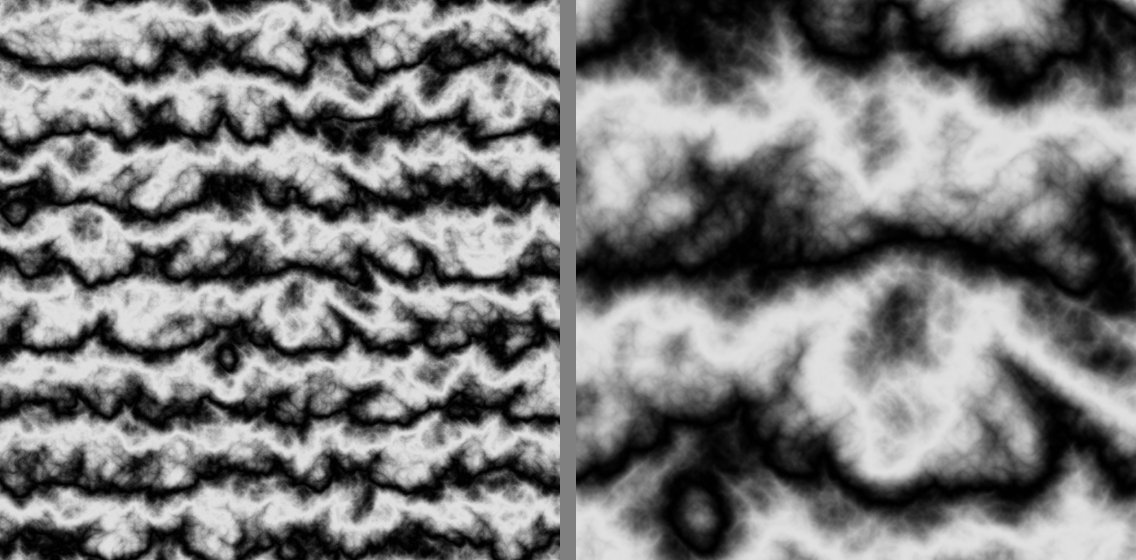
Left, the full canvas; right, a detail of the centre.
Reproduce this texture procedurally as a Shadertoy shader.

```glsl
// Horizontal black and pale grey marble bands, warped by filamentary turbulence.

const float TAU = 6.2831853;
const float BAND_COUNT = 8.0;
const float BAND_OFFSET = 0.1;
const float NOISE_CELLS = 8.0;
const float WARP_STRENGTH = 6.5;
const float MEAN_TURBULENCE = 0.4;
const int OCTAVES = 6;
const vec3 BLACK = vec3(0.002);
const vec3 PALE_GREY = vec3(0.873, 0.877, 0.873);

// Unit gradient with a random direction for one lattice point
vec2 latticeGradient(vec2 cell, uint seed) {
    uvec2 c = uvec2(ivec2(cell));
    uint h = c.x * 1597334677u ^ c.y * 3812015801u ^ seed * 2654435769u;
    h = (h ^ (h >> 16)) * 2246822519u;
    h = (h ^ (h >> 13)) * 3266489917u;
    h ^= h >> 16;
    float angle = TAU * float(h >> 8) / 16777216.0;
    return vec2(cos(angle), sin(angle));
}

// Signed gradient noise with quintic interpolation
float gradientNoise(vec2 p, uint seed) {
    vec2 cell = floor(p);
    vec2 f = p - cell;
    vec2 w = f * f * f * (f * (f * 6.0 - 15.0) + 10.0);
    vec2 right = vec2(1.0, 0.0);
    vec2 up = vec2(0.0, 1.0);
    float a = dot(latticeGradient(cell, seed), f);
    float b = dot(latticeGradient(cell + right, seed), f - right);
    float c = dot(latticeGradient(cell + up, seed), f - up);
    float d = dot(latticeGradient(cell + 1.0, seed), f - 1.0);
    return mix(mix(a, b, w.x), mix(c, d, w.x), w.y);
}

// Folded octaves give creases and fine webs
float turbulence(vec2 p) {
    float sum = 0.0;
    float amplitude = 1.0;
    for (int i = 0; i < OCTAVES; i++) {
        sum += amplitude * abs(gradientNoise(p, uint(i) + 11u));
        p = p * 2.0 + vec2(0.37, 0.61);
        amplitude *= 0.5;
    }
    return sum;
}

// Brightness of the warped sine bands, from 0 to 1
float marble(vec2 uv, float warp) {
    float bend = warp * (turbulence(uv * NOISE_CELLS + 3.3) - MEAN_TURBULENCE);
    float phase = TAU * (uv.y * BAND_COUNT - BAND_OFFSET) + bend;
    return 0.5 - 0.5 * cos(phase);
}

void mainImage(out vec4 fragColor, in vec2 fragCoord) {
    // Four samples per pixel smooth the finest creases
    float tone = 0.0;
    for (int i = 0; i < 4; i++) {
        vec2 jitter = vec2(i & 1, i >> 1) * 0.5 - 0.25;
        vec2 uv = (fragCoord + jitter) / iResolution.y;
        tone += 0.25 * pow(marble(uv, WARP_STRENGTH), 0.9);
    }
    fragColor = vec4(mix(BLACK, PALE_GREY, tone), 1.0);
}
```
